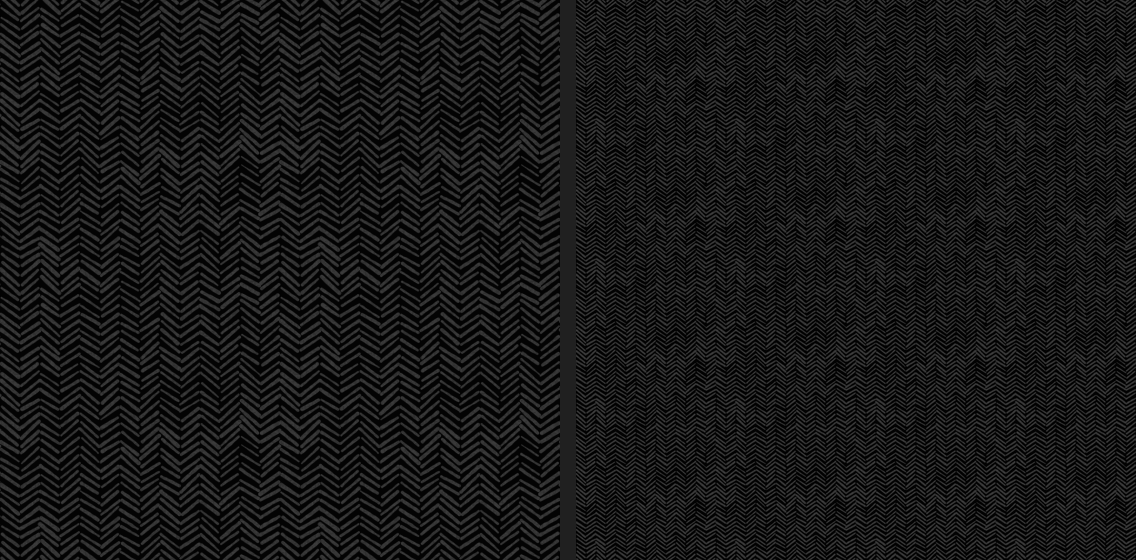
Left: one tile. Right: repeated 2 by 2.
Write a Shadertoy shader that draws this pattern.

```glsl
const vec2 TILES = vec2(2.0);        // identical blocks across and down
const vec2 CELLS = vec2(14.0, 33.0); // columns and strokes in one block
const float ROW_PITCH = CELLS.x / CELLS.y; // in column widths
const vec3 GROUND = vec3(0.012);
const vec3 INK = vec3(0.200);

float hash(vec2 p, float seed) {
    vec3 q = fract(vec3(p.xyx) * vec3(0.1031, 0.1030, 0.0973) + seed * 0.137);
    q += dot(q, q.yzx + 33.33);
    return fract((q.x + q.y) * q.z);
}

float signedHash(vec2 p, float seed) {
    return 2.0 * hash(p, seed) - 1.0;
}

// Value noise in -1..1 that wraps after a whole number of lattice cells
float wrappedNoise(vec2 p, vec2 period, float seed) {
    vec2 i = floor(p);
    vec2 f = p - i;
    f = f * f * (3.0 - 2.0 * f);
    vec2 a = mod(i, period);
    vec2 b = mod(i + 1.0, period);
    float low = mix(signedHash(a, seed), signedHash(vec2(b.x, a.y), seed), f.x);
    float high = mix(signedHash(vec2(a.x, b.y), seed), signedHash(b, seed), f.x);
    return mix(low, high, f.y);
}

float segmentDistance(vec2 p, vec2 a, vec2 b, float radiusA, float radiusB) {
    vec2 ab = b - a;
    float t = clamp(dot(p - a, ab) / dot(ab, ab), 0.0, 1.0);
    return length(p - a - ab * t) - mix(radiusA, radiusB, t);
}

// One hand-drawn bar; p is relative to its cell centre, in column widths
float strokeDistance(vec2 p, vec2 id) {
    float lean = mod(id.x, 2.0) < 0.5 ? -1.0 : 1.0;
    float drift = wrappedNoise(vec2(id.x, id.y / 3.0), vec2(CELLS.x, CELLS.y / 3.0), 1.0);
    float slope = lean * (0.75 + 0.16 * drift + 0.09 * signedHash(id, 2.0));
    vec2 centre = vec2(0.03, 0.045) * vec2(signedHash(id, 3.0), signedHash(id, 4.0));
    float reach = 0.43 + 0.04 * signedHash(id, 5.0);
    float clump = wrappedNoise(id / vec2(2.0, 3.0), CELLS / vec2(2.0, 3.0), 7.0);
    float radius = 0.073 + 0.017 * signedHash(id, 6.0) + 0.017 * clump;
    float taper = 0.015 * signedHash(id, 8.0);
    vec2 arm = reach * vec2(1.0, slope);
    return segmentDistance(p, centre - arm, centre + arm, radius - taper, radius + taper);
}

// Nearest bar, including those reaching in from neighbouring cells
float herringboneDistance(vec2 tile) {
    float x = tile.x * CELLS.x;
    float nearest = 1.0;
    for (int i = -1; i <= 1; i++) {
        float column = floor(x) + float(i);
        float columnId = mod(column, CELLS.x);
        float shift = 0.4 * signedHash(vec2(columnId, 0.0), 9.0);
        float y = tile.y * CELLS.y + shift;
        for (int j = -1; j <= 1; j++) {
            float row = floor(y) + float(j);
            vec2 p = vec2(x - column - 0.5, (y - row - 0.5) * ROW_PITCH);
            vec2 id = vec2(columnId, mod(row, CELLS.y));
            nearest = min(nearest, strokeDistance(p, id));
        }
    }
    return nearest;
}

void mainImage(out vec4 fragColor, in vec2 fragCoord) {
    vec2 tile = fract(fragCoord / iResolution.xy * TILES);
    float pixel = TILES.x * CELLS.x / iResolution.x;

    // Uneven brush edge
    float wobble = 0.016 * wrappedNoise(tile * 70.0, vec2(70.0), 10.0);
    float d = herringboneDistance(tile) + wobble;
    float coverage = 1.0 - smoothstep(-0.8 * pixel, 0.8 * pixel, d);

    // Chalky grain inside the bars
    float grain = wrappedNoise(tile * 190.0, vec2(190.0), 11.0);
    vec3 ink = INK * (1.04 + 0.15 * grain);

    fragColor = vec4(mix(GROUND, ink, coverage), 1.0);
}
```
